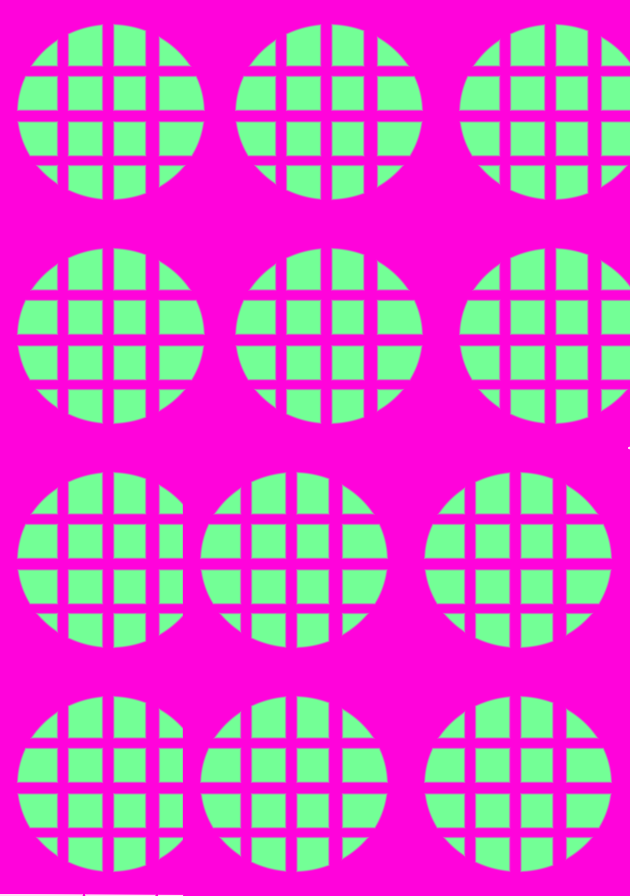
A Shadertoy shader for this pattern:

```glsl
// Mint discs cut by a lattice of bars, tiled on magenta with a shifted lower half.

const vec3 MAGENTA = vec3(1.00, 0.01, 0.86);
const vec3 MINT = vec3(0.45, 1.00, 0.59);
const vec3 PALE = vec3(1.00, 0.88, 0.97);

// Lengths are in tiles; a tile is a quarter of the canvas height.
const float ROWS = 4.0;
const vec2 DISC_CENTER = vec2(-0.005, 0.0);
const vec2 DISC_RADII = vec2(0.4167, 0.3906);
const vec3 BAR_X = vec3(-0.2190, -0.0172, 0.1807);
const vec3 BAR_X_HALF = vec3(0.0247, 0.0255, 0.0307);
const vec3 BAR_Y = vec3(0.1823, -0.0182, -0.2172);
const vec3 BAR_Y_HALF = vec3(0.0234, 0.0260, 0.0219);
const float SEAM_UPPER = 0.974;   // where the first column is cropped
const float SEAM_LOWER = 0.8177;
const float SOFTNESS = 0.0065;
const float SLIVER_HEIGHT = 0.009;
const vec2 SPECK = vec2(2.81, 2.0);
const float SPECK_RADIUS = 0.006;

float ellipseDistance(vec2 p, vec2 radii) {
    float k = length(p / radii);
    float slope = length(p / (radii * radii));
    return k * (k - 1.0) / max(slope, 1e-4);
}

// Disc with three vertical and three horizontal bars removed.
float latticeDisc(vec2 p) {
    float d = ellipseDistance(p - DISC_CENTER, DISC_RADII);
    for (int i = 0; i < 3; i++) {
        d = max(d, BAR_X_HALF[i] - abs(p.x - BAR_X[i]));
        d = max(d, BAR_Y_HALF[i] - abs(p.y - BAR_Y[i]));
    }
    return d;
}

float coverage(float d, float edge) {
    return 1.0 - smoothstep(-edge, edge, d);
}

void mainImage(out vec4 fragColor, in vec2 fragCoord) {
    float pixel = ROWS / iResolution.y;
    vec2 p = fragCoord * pixel;
    float edge = max(SOFTNESS, 0.7 * pixel);

    // Columns restart at the seam, so the first tile is cropped there.
    float seam = p.y < 0.5 * ROWS ? SEAM_LOWER : SEAM_UPPER;
    bool firstColumn = p.x < seam;
    float column = firstColumn ? p.x : p.x - seam;
    float d = latticeDisc(fract(vec2(column, p.y)) - 0.5);
    if (firstColumn) d = max(d, p.x - seam);
    vec3 color = mix(MAGENTA, MINT, coverage(d, edge));

    // Worn pale sliver along the lower left edge and a speck at the right.
    float sliver = max(p.y - SLIVER_HEIGHT * (1.0 - 0.5 * p.x), p.x - SEAM_LOWER);
    sliver = max(sliver, 0.006 - min(abs(p.x - 0.375), abs(p.x - 0.70)));
    float speck = length(p - SPECK) - SPECK_RADIUS;
    color = mix(color, PALE, coverage(min(sliver, speck), 0.5 * pixel));

    fragColor = vec4(color, 1.0);
}
```
